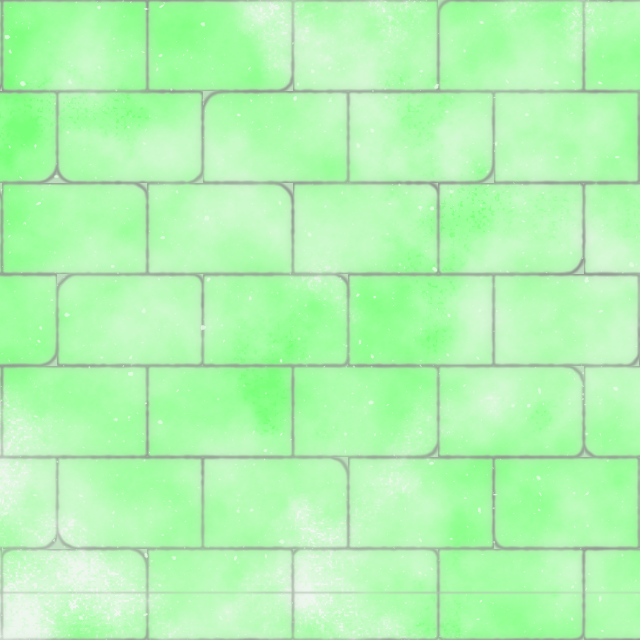
Write a Shadertoy shader that draws this texture.

```glsl
// Pale green block wall: seven staggered courses with thin, soft grey joints.
// Rounded-box distances shape the blocks; layered noise adds cloudy colour,
// bleached patches and fine grain, and jittered cells scatter white chips.

float hash(vec2 p) {
    return fract(sin(dot(p, vec2(127.1, 311.7))) * 43758.5453);
}

float noise(vec2 p) {
    vec2 i = floor(p), f = fract(p);
    f = f * f * (3.0 - 2.0 * f);
    return mix(mix(hash(i), hash(i + vec2(1, 0)), f.x),
               mix(hash(i + vec2(0, 1)), hash(i + vec2(1, 1)), f.x), f.y);
}

float fbm(vec2 p) {
    float sum = 0.0, amp = 0.5;
    for (int i = 0; i < 6; i++) {
        sum += amp * noise(p);
        p = mat2(1.6, 1.2, -1.2, 1.6) * p + 17.3;
        amp *= 0.52;
    }
    return sum;
}

// Signed distance to the block edge: negative inside, positive in the joint
float blockDistance(vec2 p) {
    vec2 size = vec2(0.2273, 1.0 / 7.0);
    float row = floor(p.y / size.y);
    p.x -= mod(row, 2.0) < 0.5 ? 0.003 : 0.0895;
    vec2 id = vec2(floor(p.x / size.x), row);
    vec2 q = p - (id + 0.5) * size;

    // Each corner is worn independently; only a few become broad curves
    float worn = hash(id * 4.0 + sign(q) + 31.0);
    float radius = 0.004 + 0.028 * smoothstep(0.7, 1.0, worn);
    vec2 e = abs(q) - size * 0.5 + vec2(0.0016, 0.0021) + radius;
    return length(max(e, 0.0)) + min(max(e.x, e.y), 0.0) - radius;
}

// Irregular white chips, at most one in each grid cell
float chips(vec2 p, float cells, float chance, float pixel) {
    vec2 g = p * cells, id = floor(g);
    vec2 center = 0.3 + 0.4 * vec2(hash(id + 3.1), hash(id + 8.7));
    vec2 q = fract(g) - center;
    float a = 6.283 * hash(id + 5.3);
    q = mat2(cos(a), sin(a), -sin(a), cos(a)) * q;
    q.y *= 1.0 + 1.2 * hash(id + 9.2);
    float radius = mix(0.05, 0.17, pow(hash(id + 2.4), 2.0));
    radius *= 0.65 + 0.7 * noise(g * 9.0);
    float aa = pixel * cells;
    return (1.0 - smoothstep(-aa, aa, length(q) - radius)) * step(hash(id), chance);
}

void mainImage(out vec4 fragColor, in vec2 fragCoord) {
    float pixel = 1.0 / iResolution.y;
    vec2 p = fragCoord * pixel;
    p.y = 1.0 - p.y;

    // Cloudy pigment and broad areas of wear
    float cloud = fbm(p * 8.0 + 4.0);
    float patches = fbm(p * 4.5 + 41.0);
    float wear = smoothstep(0.54, 0.78, patches + 0.1 * smoothstep(0.7, 1.0, p.y));
    float deep = smoothstep(0.57, 0.78, fbm(p * 6.0 + 73.0));
    float pale = 0.675 + 0.5 * (cloud - 0.5) + 0.16 * wear - 0.13 * deep;

    // Fine grain, strongest where the surface is worn or deeply coloured
    float grain = noise(p * 230.0) * 0.6 + noise(p * 390.0) * 0.4;
    pale += 0.025 * (grain - 0.5);
    pale += 0.16 * smoothstep(0.58, 0.8, grain) * wear;
    pale -= 0.1 * smoothstep(0.6, 0.8, 1.0 - grain) * max(deep, 0.6 * wear);
    pale = clamp(pale, 0.48, 0.93);
    vec3 color = vec3(pale, 1.0 - 0.1 * max(pale - 0.6, 0.0), pale);

    // Soft grey stain around the joints, then the thin joint cores
    float d = blockDistance(p) + 0.0014 * (noise(p * 130.0) - 0.5);
    float strength = mix(0.55, 1.0, noise(p * 15.0 + 6.0)) * (1.0 - 0.5 * wear);
    float halo = exp(min(d, 0.0) * 190.0);
    color = mix(color, vec3(0.70, 0.82, 0.70), 0.5 * halo * strength);
    float joint = smoothstep(-0.0012 - pixel, 0.0008 + pixel, d);
    vec3 grout = mix(vec3(0.56, 0.59, 0.56), vec3(0.74, 0.85, 0.74),
                     smoothstep(0.002, 0.008, d));
    color = mix(color, grout, joint * strength);

    // Faint seam along the middle of the lowest course
    float seam = exp(-pow((p.y - 0.926) / 0.002, 2.0));
    color = mix(color, vec3(0.69, 0.76, 0.69), seam * (0.25 + 0.4 * noise(p * 24.0)));

    // Scattered chips, large and small, plus dust in the worn areas
    float specks = max(chips(p, 42.0, 0.17, pixel), 0.8 * chips(p + 0.37, 95.0, 0.11, pixel));
    specks = max(specks, 0.65 * chips(p + 0.71, 150.0, 0.4 * wear, pixel));
    color = mix(color, vec3(0.89, 0.99, 0.89), 0.85 * specks);

    fragColor = vec4(color, 1.0);
}
```
